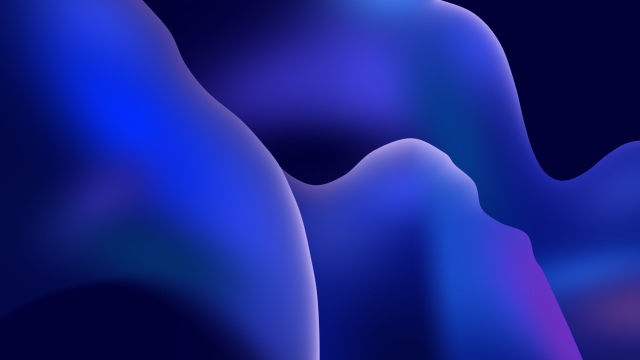
Give the GLSL for this background, as a WebGL 2 fragment shader.

```glsl
#version 300 es
precision highp float;
// Three overlapping silky waves in deep blue, each bounded by a smooth spline.
// Every wave is filled with soft tilted glows, then lit by a lilac rim that
// fades with the distance from its edge. Lengths are in canvas heights.

uniform vec2 u_resolution;
out vec4 fragColor;

const int KNOTS = 16;
const int STEPS = 8;

const vec3 NIGHT  = vec3(0.004, 0.002, 0.220);
const vec3 NAVY   = vec3(0.010, 0.030, 0.280);
const vec3 DEEP   = vec3(0.020, 0.070, 0.480);
const vec3 TEAL   = vec3(0.020, 0.230, 0.570);
const vec3 AZURE  = vec3(0.090, 0.290, 0.780);
const vec3 SKY    = vec3(0.260, 0.500, 0.960);
const vec3 VIVID  = vec3(0.000, 0.170, 1.000);
const vec3 ROYAL  = vec3(0.170, 0.260, 0.860);
const vec3 INDIGO = vec3(0.250, 0.250, 0.860);
const vec3 VIOLET = vec3(0.170, 0.140, 0.620);
const vec3 PURPLE = vec3(0.450, 0.200, 0.820);
const vec3 PLUM   = vec3(0.310, 0.200, 0.520);
const vec3 MAUVE  = vec3(0.430, 0.320, 0.620);
const vec3 LILAC  = vec3(0.800, 0.710, 0.980);

// Spline knots of the wave edges; the first and last only steer the tangents.
const vec2 BACK[KNOTS] = vec2[KNOTS](
  vec2(1.088, 1.037), vec2(1.218, 1.002), vec2(1.319, 0.961), vec2(1.389, 0.880),
  vec2(1.431, 0.764), vec2(1.456, 0.660), vec2(1.481, 0.579), vec2(1.516, 0.519),
  vec2(1.565, 0.498), vec2(1.625, 0.521), vec2(1.685, 0.569), vec2(1.741, 0.602),
  vec2(1.806, 0.609), vec2(1.875, 0.583), vec2(1.944, -0.065), vec2(1.944, -0.620));
const vec2 MIDDLE[KNOTS] = vec2[KNOTS](
  vec2(0.736, 0.618), vec2(0.780, 0.535), vec2(0.868, 0.486), vec2(0.954, 0.512),
  vec2(1.037, 0.581), vec2(1.144, 0.616), vec2(1.234, 0.576), vec2(1.264, 0.542),
  vec2(1.319, 0.491), vec2(1.338, 0.421), vec2(1.389, 0.382), vec2(1.463, 0.350),
  vec2(1.486, 0.282), vec2(1.519, 0.225), vec2(1.627, -0.019), vec2(1.690, -0.204));
const vec2 FRONT[KNOTS] = vec2[KNOTS](
  vec2(0.208, 1.231), vec2(0.301, 1.104), vec2(0.394, 1.002), vec2(0.472, 0.912),
  vec2(0.514, 0.824), vec2(0.576, 0.745), vec2(0.669, 0.667), vec2(0.729, 0.602),
  vec2(0.775, 0.542), vec2(0.813, 0.463), vec2(0.840, 0.389), vec2(0.863, 0.287),
  vec2(0.880, 0.190), vec2(0.887, 0.074), vec2(0.887, -0.042), vec2(0.880, -0.204));

vec2 catmullRom(vec2 a, vec2 b, vec2 c, vec2 d, float t) {
  return b + 0.5 * t * (c - a + t * (2.0 * a - 5.0 * b + 4.0 * c - d
         + t * (3.0 * (b - c) + d - a)));
}

// Signed distance to a spline: positive where a ray to the right crosses it oddly.
float splineDistance(vec2 p, vec2 knots[KNOTS]) {
  float nearest = 1e3, side = -1.0;
  vec2 a = knots[1];
  for (int i = 0; i < KNOTS - 3; i++) {
    for (int j = 1; j <= STEPS; j++) {
      vec2 b = catmullRom(knots[i], knots[i + 1], knots[i + 2], knots[i + 3],
                          float(j) / float(STEPS));
      vec2 e = b - a, w = p - a;
      vec2 gap = w - e * clamp(dot(w, e) / dot(e, e), 0.0, 1.0);
      nearest = min(nearest, dot(gap, gap));
      if ((a.y > p.y) != (b.y > p.y) && w.x < w.y * e.x / e.y) side = -side;
      a = b;
    }
  }
  return side * sqrt(nearest);
}

// Blends a tilted elliptical glow into the colour.
void glow(inout vec3 col, vec2 p, vec2 centre, vec2 radius, float tilt, vec3 tint) {
  vec2 d = p - centre;
  float c = cos(tilt), s = sin(tilt);
  vec2 q = vec2(c * d.x + s * d.y, c * d.y - s * d.x) / radius;
  col = mix(col, tint, exp(-dot(q, q)));
}

vec3 backWave(vec2 p, float depth) {
  vec3 col = mix(NIGHT, DEEP, smoothstep(1.2, 1.45, p.x));
  glow(col, p, vec2(0.78, 0.76), vec2(0.26, 0.13), 0.3, VIOLET);
  glow(col, p, vec2(1.06, 0.78), vec2(0.22, 0.24), 0.9, INDIGO);
  glow(col, p, vec2(1.32, 0.88), vec2(0.16, 0.15), -0.8, ROYAL);
  glow(col, p, vec2(1.26, 0.62), vec2(0.28, 0.10), -1.2, TEAL);
  glow(col, p, vec2(1.10, 1.04), vec2(0.17, 0.10), 0.0, SKY);
  glow(col, p, vec2(0.85, 0.56), vec2(0.24, 0.09), 0.1, NIGHT);
  glow(col, p, vec2(1.75, 0.48), vec2(0.16, 0.10), 0.5, ROYAL * 0.8);
  glow(col, p, vec2(1.64, 0.24), vec2(0.25, 0.07), 0.2, AZURE);
  glow(col, p, vec2(1.78, 0.14), vec2(0.20, 0.10), 0.1, PLUM);
  glow(col, p, vec2(1.72, -0.06), vec2(0.25, 0.09), 0.0, VIOLET * 0.6);
  float crest = smoothstep(0.50, 0.95, p.y);
  col = mix(col, INDIGO, 0.5 * exp(-depth / 0.045));
  return mix(col, LILAC, 0.85 * crest * exp(-depth / 0.022));
}

vec3 middleWave(vec2 p, float depth) {
  vec3 col = mix(DEEP, NAVY, smoothstep(0.35, 0.0, p.y) * smoothstep(0.85, 1.1, p.x));
  glow(col, p, vec2(0.93, 0.36), vec2(0.15, 0.14), 0.6, ROYAL * 0.75);
  glow(col, p, vec2(1.14, 0.48), vec2(0.20, 0.10), 0.3, ROYAL);
  // Lit fold on the right flank.
  float fold = smoothstep(1.15, 1.27, p.x + 0.1 * (p.y - 0.2));
  col = mix(col, mix(DEEP, AZURE, smoothstep(-0.12, 0.25, p.y)), fold);
  glow(col, p, vec2(1.45, 0.22), vec2(0.20, 0.09), -1.1, INDIGO);
  glow(col, p, vec2(1.56, 0.08), vec2(0.32, 0.07), -1.15, PURPLE * 0.9);
  float crest = smoothstep(0.36, 0.58, p.y) * smoothstep(0.75, 1.12, p.x);
  col = mix(col, MAUVE, 0.7 * smoothstep(1.05, 0.88, p.x) * exp(-depth / 0.05));
  col = mix(col, PURPLE, 0.5 * smoothstep(1.38, 1.48, p.x) * exp(-depth / 0.03));
  return mix(col, LILAC, 0.9 * crest * exp(-depth / 0.055));
}

vec3 frontWave(vec2 p, float depth) {
  vec3 col = NAVY;
  glow(col, p, vec2(0.28, 0.94), vec2(0.26, 0.15), -0.8, ROYAL);
  glow(col, p, vec2(0.68, 0.36), vec2(0.48, 0.20), -1.1, ROYAL);
  glow(col, p, vec2(0.38, 0.65), vec2(0.32, 0.14), -0.8, VIVID);
  glow(col, p, vec2(0.29, 0.44), vec2(0.16, 0.09), 0.7, VIOLET);
  glow(col, p, vec2(0.44, 0.28), vec2(0.26, 0.10), -0.3, TEAL * 0.75);
  // Dark hollow under an arch, crisp on the left and soft on the right.
  float x = p.x - 0.34;
  float arch = p.y - 0.22 + x * x * (x < 0.0 ? 0.9 : 1.6);
  float blur = mix(0.015, 0.12, smoothstep(0.25, 0.7, p.x));
  col = mix(NIGHT, col, smoothstep(-blur, blur, arch));
  col = mix(col, MAUVE, 0.75 * smoothstep(0.4, 0.8, p.y) * exp(-depth / 0.05));
  float lit = smoothstep(0.85, 0.35, p.y);
  return mix(col, LILAC, lit * (0.65 * exp(-depth / 0.022) + 0.3 * exp(-depth / 0.08)));
}

void main() {
  vec2 p = gl_FragCoord.xy / u_resolution.y;
  float edge = 0.75 / u_resolution.y;
  float back = splineDistance(p, BACK);
  float middle = splineDistance(p, MIDDLE);
  float front = splineDistance(p, FRONT);
  vec3 col = NIGHT;
  col = mix(col, backWave(p, abs(back)), smoothstep(-edge, edge, back));
  col = mix(col, middleWave(p, abs(middle)), smoothstep(-edge, edge, middle));
  col = mix(col, frontWave(p, abs(front)), smoothstep(-edge, edge, front));
  fragColor = vec4(col, 1.0);
}
```
